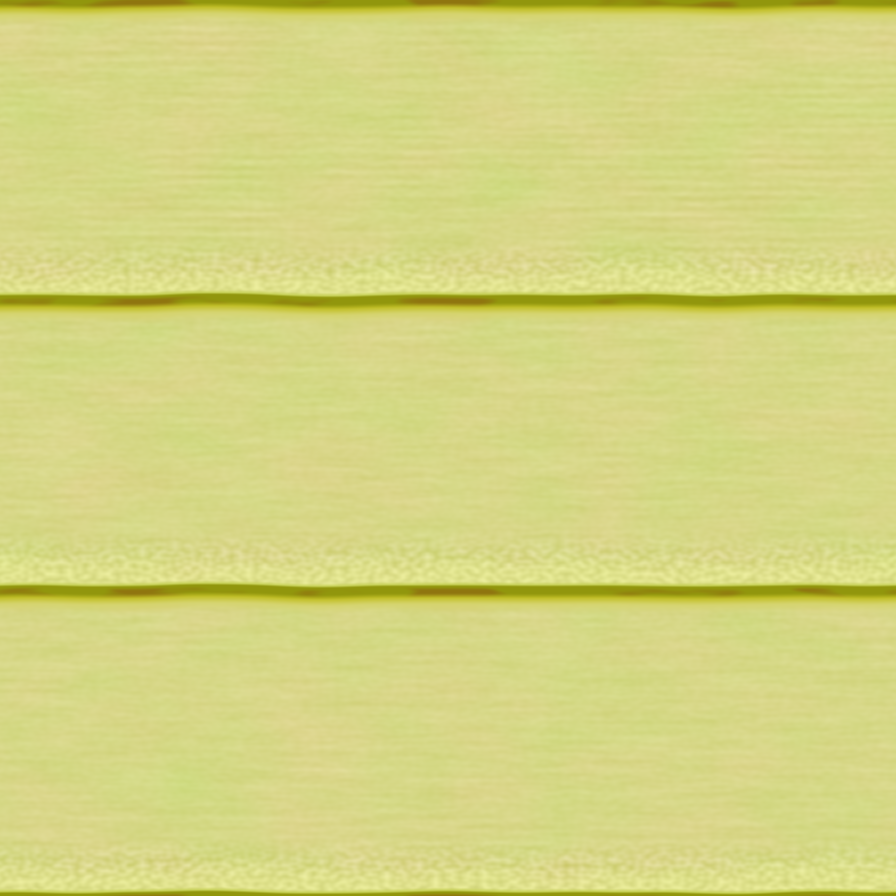
This texture is drawn by a WebGL 2 fragment shader. Its source:

```glsl
#version 300 es
precision highp float;
// Pale yellow-green lap siding: three horizontal boards with dark, wavy seams.
uniform vec2 u_resolution;
out vec4 fragColor;

vec2 hashGradient(vec2 cell) {
  vec3 q = fract(cell.xyx * vec3(0.1031, 0.1030, 0.0973));
  q += dot(q, q.yzx + 33.33);
  float angle = 6.28318 * fract((q.x + q.y) * q.z);
  return vec2(cos(angle), sin(angle));
}

// Gradient noise over the unit square, wrapping after "cells" lattice cells.
float noise(vec2 uv, vec2 cells, float seed) {
  vec2 p = uv * cells, i = floor(p), f = p - i;
  vec2 w = f * f * f * (f * (f * 6.0 - 15.0) + 10.0);
  float corner[4];
  for (int k = 0; k < 4; k++) {
    vec2 o = vec2(k & 1, k >> 1);
    corner[k] = dot(hashGradient(mod(i + o, cells) + seed), f - o);
  }
  return mix(mix(corner[0], corner[1], w.x), mix(corner[2], corner[3], w.x), w.y);
}

// Signed depth below the nearest board lip; "board" is the board at this point.
float lipDepth(vec2 uv, out float board) {
  float below = 1.0, above = 1.0;
  for (int k = 0; k < 3; k++) {
    float n = float(k);
    float wave = 0.0042 * noise(vec2(uv.x, 0.5), vec2(7.0, 1.0), 11.0)
               + 0.0022 * noise(vec2(uv.x, 0.5), vec2(9.0, 1.0), 23.0 + 7.0 * n);
    float lip = n / 3.0 + 0.004 + (k == 1 ? 0.009 : 0.0) + wave;
    float drop = fract(lip - uv.y);
    if (drop < below) { below = drop; board = n; }
    above = min(above, fract(uv.y - lip));
  }
  return below < above ? below : -above;
}

void main() {
  vec2 uv = gl_FragCoord.xy / u_resolution;
  float board;
  float depth = lipDepth(uv, board);
  float soft = max(0.0016, 0.8 / u_resolution.y);

  // Painted face: broad green and tan blotches with fine horizontal grain.
  float blotch = noise(uv, vec2(7.0, 12.0), 3.0) + 0.6 * noise(uv, vec2(17.0, 31.0), 5.0);
  float grain = noise(uv, vec2(9.0, 110.0), 41.0) + 0.7 * noise(uv, vec2(36.0, 190.0), 17.0);
  float speckle = noise(uv, vec2(110.0, 160.0), 61.0);
  float ridgeFade = 0.5 + noise(uv, vec2(5.0, 6.0), 71.0);
  float ridge = sin(6.28318 * 87.0 * uv.y + 1.5 * noise(uv, vec2(8.0, 9.0), 29.0));
  vec3 face = vec3(0.842, 0.845, 0.528);
  face += blotch * vec3(-0.035, 0.012, -0.030);
  face += grain * vec3(0.022, 0.020, 0.045);
  face += ridge * ridgeFade * (board == 0.0 ? 0.013 : 0.004) * vec3(0.8, 0.7, 1.4);
  face += speckle * vec3(0.014, 0.012, 0.028);

  // Lit, rougher strip along the lower edge of each board.
  float rough = smoothstep(-0.065, -0.022, depth) * (1.0 - step(0.0, depth));
  face += rough * speckle * vec3(0.070, 0.060, 0.150);
  float lit = smoothstep(-0.040, -0.010, depth + 0.012 * blotch);
  vec3 lip = mix(face, vec3(0.890, 0.900, 0.560) + 0.08 * speckle, 0.75 * lit);
  lip = mix(lip, vec3(0.78, 0.82, 0.34), smoothstep(-0.005, 0.0, depth));

  // Shadow under the lip: olive, brown streaks, then yellow fading into the face.
  float streak = noise(vec2(uv.x, 0.5), vec2(9.0, 1.0), 83.0)
               + 0.3 * noise(uv, vec2(24.0, 90.0), 97.0);
  float brown = smoothstep(-0.05, 0.22, streak) * smoothstep(0.001, 0.006, depth);
  vec3 shadow = mix(vec3(0.57, 0.59, 0.05), vec3(0.56, 0.46, 0.06), brown);
  shadow = mix(shadow, vec3(0.76, 0.75, 0.15), smoothstep(0.008, 0.015, depth));
  float tint = smoothstep(0.0, 0.3, streak) * (1.0 - smoothstep(0.018, 0.036, depth));
  vec3 upper = mix(face, vec3(0.86, 0.80, 0.46), 0.5 * tint);
  upper = mix(vec3(0.835, 0.83, 0.43), upper, smoothstep(0.018, 0.032, depth));
  vec3 under = mix(shadow, upper, smoothstep(0.012, 0.022, depth));

  // The shadow side takes over at the lip.
  vec3 color = mix(lip, under, smoothstep(-soft, soft, depth));
  fragColor = vec4(clamp(color, 0.0, 1.0), 1.0);
}
```
